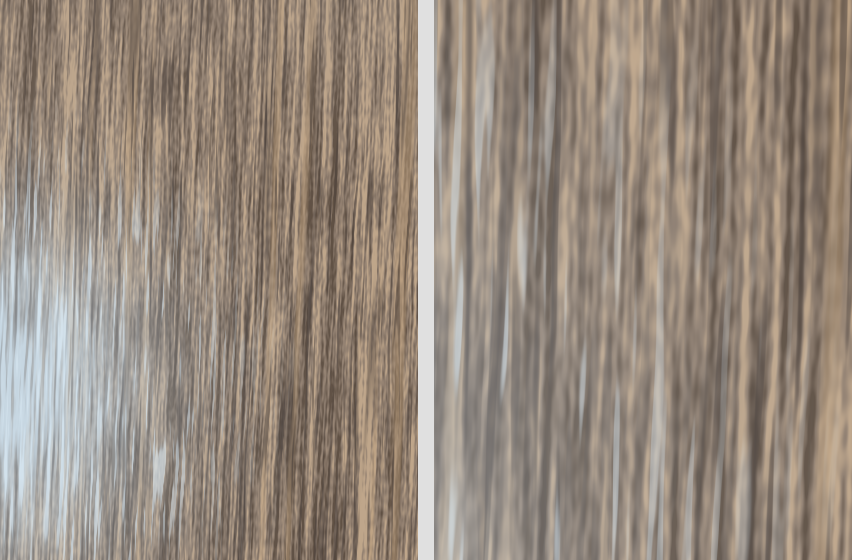
Left: the whole. Right: its middle third, enlarged.
Give the GLSL for this texture, as a Shadertoy shader.

```glsl
// Brown wood veneer with fine upright grain and a cool window glare at the left.

vec2 randomGradient(vec2 cell) {
    vec3 h = fract(cell.xyx * vec3(0.1031, 0.1030, 0.0973));
    h += dot(h, h.yzx + 33.33);
    float angle = 6.2832 * fract((h.x + h.y) * h.z);
    return vec2(cos(angle), sin(angle));
}

float gradientNoise(vec2 p) {
    vec2 i = floor(p), f = p - i;
    vec2 u = f * f * f * (f * (f * 6.0 - 15.0) + 10.0);
    vec2 e = vec2(0.0, 1.0);
    float low = mix(dot(randomGradient(i), f),
                    dot(randomGradient(i + e.yx), f - e.yx), u.x);
    float high = mix(dot(randomGradient(i + e.xy), f - e.xy),
                     dot(randomGradient(i + e.yy), f - e.yy), u.x);
    return mix(low, high, u.y);
}

// Noise drawn out along the grain; the offset keeps layers independent.
float grain(vec2 p, float across, float along, float layer) {
    return gradientNoise(p * vec2(across, along) + layer * vec2(17.3, 41.7));
}

// Thin lines along the zero contours of the stretched noise.
float fibreLine(vec2 p, float across, float along, float layer, float width) {
    return 1.0 - smoothstep(0.0, width, abs(grain(p, across, along, layer)));
}

void mainImage(out vec4 fragColor, in vec2 fragCoord) {
    vec2 p = fragCoord / iResolution.y;

    // Fibres lean slightly and waver along their length
    vec2 q = p;
    q.x -= 0.035 * p.y + 0.009 * gradientNoise(p * vec2(3.0, 1.6));
    q.x += 0.0018 * gradientNoise(p * vec2(16.0, 9.0) + 9.0);

    // Broad bands, strands, fine fibres and short flecks
    float tone = 0.54;
    tone += 0.46 * grain(q, 11.0, 0.4, 1.0);
    tone += 0.50 * grain(q, 45.0, 0.7, 2.0);
    tone += 0.66 * grain(q, 110.0, 2.0, 3.0);
    tone += 0.78 * grain(q, 215.0, 9.0, 4.0);
    tone += 0.42 * grain(q, 250.0, 60.0, 5.0);

    vec3 darkWood = vec3(0.37, 0.31, 0.26);
    vec3 midWood = vec3(0.56, 0.49, 0.43);
    vec3 paleWood = vec3(0.75, 0.65, 0.54);
    vec3 color = mix(darkWood, midWood, clamp(tone * 2.0, 0.0, 1.0));
    color = mix(color, paleWood, smoothstep(0.45, 1.05, tone));

    // Long tan streaks
    float streak = smoothstep(0.2, 0.42, grain(q, 48.0, 0.3, 6.0));
    color = mix(color, vec3(0.75, 0.63, 0.49), 0.5 * streak);

    // Long dark veins and short open pores
    float vein = fibreLine(q, 34.0, 0.6, 7.0, 0.10);
    vein *= smoothstep(-0.1, 0.3, grain(q, 24.0, 2.0, 8.0));
    float pore = smoothstep(0.15, 0.40, grain(q, 165.0, 5.0, 9.0));
    color = mix(color, vec3(0.28, 0.24, 0.22), min(0.55 * vein + 0.5 * pore, 0.8));

    // Window light: a soft core that trails downwards, and a wider veil
    vec2 d = p - vec2(-0.02, 0.33);
    d /= vec2(0.27, d.y > 0.0 ? 0.25 : 0.33);
    float falloff = dot(d, d);
    float core = exp(-falloff);
    float veil = exp(-0.35 * falloff);
    float relief = grain(q, 125.0, 4.0, 10.0) + 0.7 * grain(q, 220.0, 11.0, 11.0);
    float sheen = core * (0.92 + 0.5 * relief) + 0.08 * veil;
    color = mix(color, vec3(0.80, 0.87, 0.92), clamp(sheen, 0.0, 0.94));

    // Narrow bright glints on raised fibres, with shaded grooves between
    float glint = smoothstep(0.16, 0.42, relief);
    float groove = smoothstep(0.12, 0.40, -relief);
    float lit = smoothstep(0.15, 0.65, veil);
    color = mix(color, vec3(0.86, 0.92, 0.96), 0.55 * glint * lit);
    color = mix(color, vec3(0.40, 0.40, 0.41), 0.4 * groove * lit * (1.0 - 0.6 * core));

    // Faint haze towards the top edge
    color = mix(color, vec3(0.66, 0.62, 0.58), 0.14 * smoothstep(0.6, 1.0, p.y));

    fragColor = vec4(color, 1.0);
}
```
